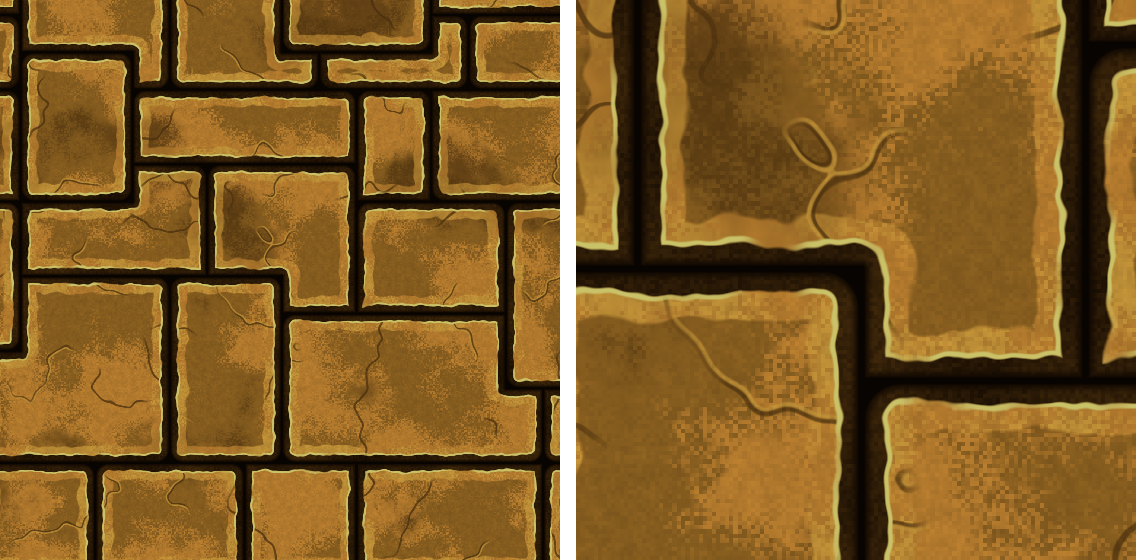
Left, the full canvas; right, a detail of the centre.
A three.js fragment shader for this texture:

```glsl
// Weathered ochre flagstones: interlocking blocks with pale chipped rims and dark joints.
#define UNITS 15.0          // layout lattice steps across the canvas
#define JOINT 0.0140        // half width of the dark joints
#define BAND 0.0165         // width of the lit border on each stone
#define RIM 0.0013          // half width of the pale chipped line
#define SOFT 0.0012         // edge smoothing
#define GRAIN 384.0         // speckles across the canvas
#define BLACK vec3(0.07, 0.035, 0.005)
#define UMBER vec3(0.29, 0.185, 0.05)
#define BROWN vec3(0.52, 0.36, 0.12)
#define ORANGE vec3(0.69, 0.47, 0.175)
#define OCHRE vec3(0.73, 0.55, 0.21)
#define PALE vec3(0.79, 0.76, 0.41)

varying vec2 vUv;

float hash(vec2 p) {
  vec3 q = fract(p.xyx * 0.1031);
  q += dot(q, q.yzx + 33.33);
  return fract((q.x + q.y) * q.z);
}

float slope(vec2 cell, vec2 offset) {
  float angle = 6.2832 * hash(cell);
  return dot(vec2(cos(angle), sin(angle)), offset);
}

// Gradient noise, about -0.7 to 0.7
float noise(vec2 p) {
  vec2 i = floor(p), f = fract(p), e = vec2(1.0, 0.0);
  vec2 u = f * f * f * (f * (f * 6.0 - 15.0) + 10.0);
  return mix(mix(slope(i, f), slope(i + e, f - e), u.x),
             mix(slope(i + e.yx, f - e.yx), slope(i + 1.0, f - 1.0), u.x), u.y);
}

float fbm(vec2 p) {
  float sum = 0.0, amp = 1.0;
  for (int k = 0; k < 5; k++) {
    sum += amp * noise(p);
    p = mat2(1.6, 1.2, -1.2, 1.6) * p + 5.7;
    amp *= 0.55;
  }
  return sum;
}

// Lower and upper corner of a stone; each may push up or down into the next row
vec4 stoneBox(vec2 id) {
  vec2 next = id + 1.0;
  float left = 4.0 * id.x + floor(4.0 * hash(id + 11.0));
  float right = 4.0 * next.x + floor(4.0 * hash(vec2(next.x, id.y) + 11.0));
  float low = 3.0 * id.y + floor(2.0 * hash(vec2(id.y, 71.0)));
  float high = 3.0 * next.y + floor(2.0 * hash(vec2(next.y, 71.0)));
  float push = floor(5.0 * hash(id + 47.0)) - 2.0;
  return vec4(left, low + min(push, 0.0), right, high + max(push, 0.0));
}

float boxDistance(vec2 p, vec4 box, float corner) {
  vec2 q = abs(p - 0.5 * (box.xy + box.zw)) - 0.5 * (box.zw - box.xy) + corner;
  return length(max(q, 0.0)) + min(max(q.x, q.y), 0.0) - corner;
}

float rank(vec2 id) { return hash(id + 131.0); }

// Distance to the joint in lattice steps, and the id of the topmost stone
vec3 masonry(vec2 p) {
  vec2 base = floor(p / vec2(4.0, 3.0)), owner = base;
  float top = -1.0;
  for (int k = 0; k < 16; k++) {
    vec2 id = base + vec2(mod(float(k), 4.0), floor(float(k) / 4.0)) - 2.0;
    if (boxDistance(p, stoneBox(id), 0.0) <= 0.0 && rank(id) > top) {
      top = rank(id);
      owner = id;
    }
  }
  float d = -boxDistance(p, stoneBox(owner), 0.35);
  for (int k = 0; k < 16; k++) {
    vec2 id = base + vec2(mod(float(k), 4.0), floor(float(k) / 4.0)) - 2.0;
    if (rank(id) > top) d = min(d, boxDistance(p, stoneBox(id), 0.0));
  }
  return vec3(d, owner);
}

float crackField(vec2 p) { return noise(p * 6.0 + 3.0) + 0.12 * noise(p * 31.0); }

void main() {
  vec2 p = vUv;
  vec3 stone = masonry(p * UNITS + vec2(8.45, 12.4));
  float joint = stone.x / UNITS;
  float edge = joint - JOINT + 0.0055 * noise(p * 27.0) + 0.003 * noise(p * 75.0);
  float speck = hash(floor(p * GRAIN)) - 0.5;

  // Stone face: blotches in few tones, broken up by speckle
  float tone = 1.1 * fbm(p * 5.0) + 0.3 * speck + 0.35 * (hash(stone.yz + 5.0) - 0.5);
  vec3 face = mix(BROWN, ORANGE, smoothstep(-0.12, 0.2, tone));
  float stain = fbm(p * 3.7 + 19.0) + 0.22 * speck;
  face = mix(face, UMBER, 0.75 * smoothstep(0.2, 0.58, stain));

  // Lit border with a ragged inner side
  float inner = edge - BAND - 0.006 * noise(p * 34.0 + 8.0);
  vec3 border = mix(ORANGE, OCHRE, smoothstep(-0.2, 0.25, noise(p * 17.0) + 0.4 * speck));
  border = mix(border, BROWN, 0.5 * smoothstep(0.2, 0.6, stain));
  face = mix(border, face, smoothstep(-0.0015, 0.0015, inner));

  // Cracks: thin curved seams, pale on one side and dark on the other
  float c = crackField(p), h = 0.002;
  vec2 grad = vec2(crackField(p + vec2(h, 0.0)), crackField(p + vec2(0.0, h))) - c;
  float seam = c * h / max(length(grad), 0.002);
  float where = noise(p * 5.3 + 41.0);
  float paleSeam = 1.0 - smoothstep(0.0005, 0.0022, abs(seam));
  float darkSeam = 1.0 - smoothstep(0.0010, 0.0026, abs(seam - 0.0022));
  face = mix(face, UMBER, 0.75 * darkSeam * smoothstep(0.13, 0.25, abs(where)));
  face = mix(face, OCHRE, 0.85 * paleSeam * smoothstep(0.13, 0.22, where));
  face *= 1.0 + 0.09 * speck + 0.08 * noise(p * 90.0);

  // Joints: brown walls around a black central groove
  float wall = smoothstep(0.001, 0.008, joint) * (0.45 + 0.5 * noise(p * 13.0) + 0.3 * speck);
  vec3 mortar = mix(BLACK, UMBER, clamp(wall, 0.0, 1.0));
  mortar *= mix(0.4, 1.0, smoothstep(0.0012, 0.0030, joint));

  vec3 color = mix(mortar, face, smoothstep(-SOFT, SOFT, edge));
  float rim = 1.0 - smoothstep(RIM - 0.5 * SOFT, RIM + SOFT, abs(edge - RIM));
  color = mix(color, PALE, rim * smoothstep(-0.45, 0.0, noise(p * 21.0 + 60.0)));
  gl_FragColor = vec4(color, 1.0);
}
```
